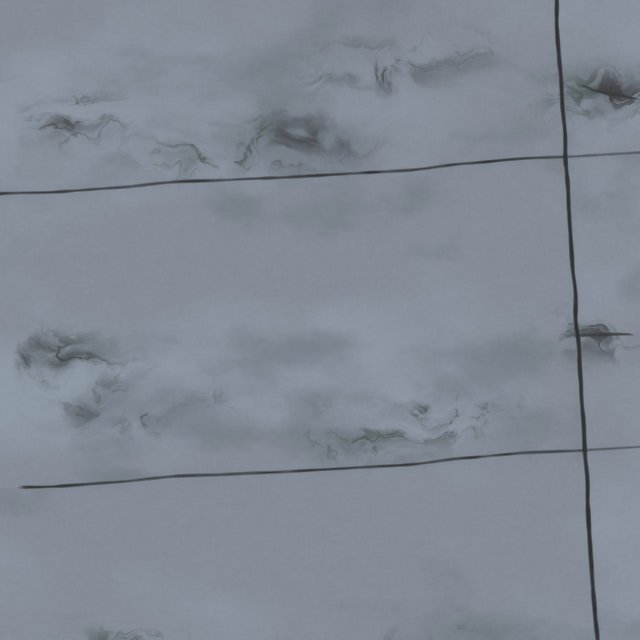
Write a WebGL 2 fragment shader that draws this texture.

```glsl
#version 300 es
precision highp float;

uniform vec2 u_resolution;
out vec4 fragColor;

#define ROW_PITCH 0.46
#define ROW_START 0.305
#define ROW_SLOPE 0.066
#define COLUMN_START 0.8685
#define COLUMN_SLOPE 0.0645
#define ROW_JOINT_WIDTH 0.0042
#define COLUMN_JOINT_WIDTH 0.0062
#define STAINS_PER_ROW 6
#define STAIN_SIZE vec2(0.085, 0.036)
#define VEIN_STRENGTH 0.75
#define CLOUD_STRENGTH 0.5

const vec3 LIGHT_MARBLE = vec3(0.555, 0.600, 0.650);
const vec3 GREY_MARBLE = vec3(0.520, 0.548, 0.592);
const vec3 SHADE = vec3(0.420, 0.455, 0.490);
const vec3 BROWN_VEIN = vec3(0.235, 0.235, 0.240);
const vec3 GREEN_VEIN = vec3(0.260, 0.310, 0.290);
const vec3 JOINT = vec3(0.185, 0.190, 0.200);

float hash(vec2 p) {
  vec3 q = fract(vec3(p.xyx) * 0.1031);
  q += dot(q, q.yzx + 33.33);
  return fract((q.x + q.y) * q.z);
}

float noise(vec2 p) {
  vec2 i = floor(p), f = fract(p);
  f = f * f * (3.0 - 2.0 * f);
  return mix(mix(hash(i), hash(i + vec2(1, 0)), f.x),
             mix(hash(i + vec2(0, 1)), hash(i + vec2(1, 1)), f.x), f.y);
}

float fbm(vec2 p) {
  float sum = 0.0, amplitude = 0.516;
  for (int i = 0; i < 5; i++) {
    sum += amplitude * noise(p);
    p = mat2(1.6, 1.2, -1.2, 1.6) * p + 17.3;
    amplitude *= 0.5;
  }
  return sum;
}

// Smooth-edged line of a given width at distance d
float line(float d, float width, float soft) {
  return 1.0 - smoothstep(width * 0.5 - soft, width * 0.5 + soft, d);
}

// Scattered stain density (x) and dark slashes (y)
vec2 stains(vec2 p, float soft) {
  vec2 total = vec2(0.0);
  for (int row = -1; row <= 1; row++) {
    for (int i = 0; i < STAINS_PER_ROW; i++) {
      float k = float(i), r = float(row);
      float x = fract(0.09 + 0.618 * k + 0.61 * r);
      float depth = r + 0.57 + 0.4 * fract(0.7 * k + 0.25 * r);
      vec2 d = p - vec2(x, ROW_START + ROW_PITCH * depth - ROW_SLOPE * x);
      float strength = 0.25 + 0.75 * abs(cos(0.8 * k));
      vec2 e = d / STAIN_SIZE;
      total.x += strength * exp(-dot(e, e));

      // Tapered slash inside the stains of the right-hand side
      float along = clamp(1.0 - abs(d.x) / 0.05, 0.0, 1.0);
      float across = abs(d.y - 0.22 * r * -d.x + 0.006 * (noise(p * 45.0) - 0.5));
      total.y += step(0.75, x) * smoothstep(0.0, 0.25, along)
               * line(across, 0.002 + 0.005 * along, soft);
    }
  }
  return min(total, 1.0);
}

void main() {
  vec2 p = gl_FragCoord.xy / u_resolution;
  p.y = 1.0 - p.y;  // measure downward from the top edge
  float soft = 0.75 / min(u_resolution.x, u_resolution.y) + 0.0006;

  // Slab coordinates: slightly skewed rows and columns
  vec2 wobble = vec2(noise(p.yy * vec2(24.0, 0.0)), noise(p.xx * vec2(11.0, 0.0) + 5.0)) - 0.5;
  float column = p.x - COLUMN_START - COLUMN_SLOPE * p.y + 0.003 * wobble.x;
  float row = (p.y + ROW_SLOPE * p.x - ROW_START + 0.007 * wobble.y) / ROW_PITCH;
  float rowDistance = abs(row - round(row)) * ROW_PITCH;
  float columnDistance = abs(column - round(column));
  float rightSlab = smoothstep(-soft, soft, column);

  // Cloudy marble, bluer toward the left and on the right slab
  vec2 slabOffset = vec2(7.0 * rightSlab, 3.0 * round(row - 0.5));
  float cloud = fbm(p * vec2(3.2, 5.0) + 2.0);
  float centre = exp(-5.0 * dot(p - vec2(0.5, 0.62), p - vec2(0.5, 0.62)));
  float greyness = smoothstep(0.3, 0.72, cloud + 0.16 * centre - 0.12 * rightSlab);
  vec3 color = mix(LIGHT_MARBLE, GREY_MARBLE, greyness);
  float smudge = fbm(p * vec2(5.0, 9.0) + slabOffset + 31.0);
  color = mix(color, SHADE, CLOUD_STRENGTH * smoothstep(0.53, 0.78, smudge));

  // Stains: soft shade crossed by broken dark veins
  vec2 stain = stains(p, soft);
  float cleanEdge = smoothstep(0.015, 0.04, p.x);
  vec2 warp = vec2(fbm(p * 9.0), fbm(p * 9.0 + 40.0)) - 0.5;
  float patches = fbm(p * vec2(17.0, 27.0) + 3.0 * warp);
  float ridge = abs(fbm(p * vec2(13.0, 23.0) + 4.0 * warp + 60.0) - 0.5);
  float vein = smoothstep(0.06, 0.0, ridge) * smoothstep(0.36, 0.62, patches);
  float blotch = smoothstep(0.5, 0.78, patches);
  float density = stain.x * cleanEdge;
  vec3 veinColor = mix(BROWN_VEIN, GREEN_VEIN, smoothstep(0.45, 0.7, noise(p * 8.0 + 9.0)));
  color = mix(color, SHADE, 0.5 * density * smoothstep(0.3, 0.6, patches));
  color = mix(color, veinColor, density * clamp(VEIN_STRENGTH * vein + 0.7 * blotch, 0.0, 0.9));
  color = mix(color, BROWN_VEIN, 0.85 * stain.y);

  // Joints: soft grime, then the worn dark line
  float lowerStart = mix(1.0, smoothstep(0.025, 0.04, p.x), step(0.5, p.y));
  float wear = 0.62 + 0.38 * noise(p * 38.0);
  float rowStrength = wear * lowerStart * mix(1.0, 0.62, rightSlab);
  float grime = exp(-rowDistance / 0.008) * lowerStart + exp(-columnDistance / 0.007);
  color = mix(color, SHADE, 0.3 * min(grime, 1.0) * noise(p * 26.0 + 4.0));
  float rowWidth = ROW_JOINT_WIDTH * (0.7 + 0.5 * noise(p * 50.0 + 8.0));
  float columnWidth = COLUMN_JOINT_WIDTH * (0.8 + 0.4 * noise(p * 60.0));
  color = mix(color, JOINT, rowStrength * line(rowDistance, rowWidth, soft));
  color = mix(color, JOINT, (0.8 + 0.2 * wear) * line(columnDistance, columnWidth, soft));

  // Fine surface grain
  color += 0.012 * (noise(p * 240.0) - 0.5);
  fragColor = vec4(color, 1.0);
}
```
